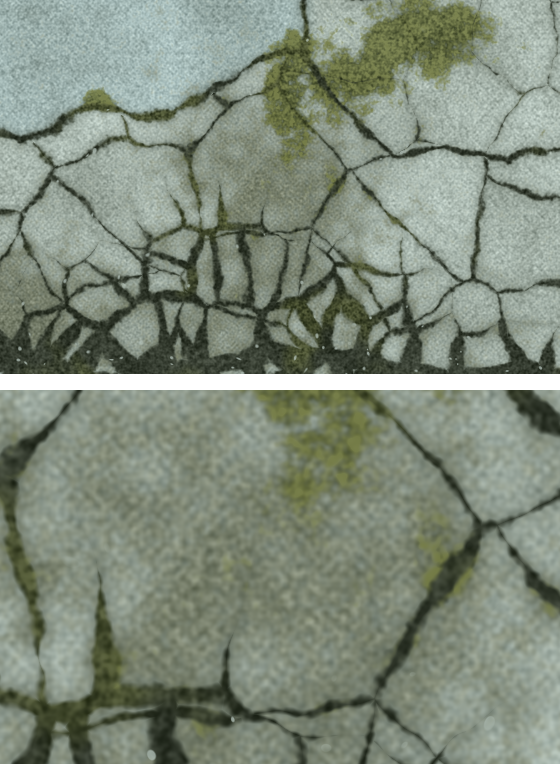
Top: the whole. Bottom: its middle third, enlarged.
Write a Shadertoy shader that draws this texture.

```glsl
// Cracked, weathered concrete: one smooth slab above a long fracture, with
// warped Voronoi plates below that shatter into dark soil. Gradient noise
// adds grime, pitted grain and patches of moss.

const vec3 PALE_STONE = vec3(0.74, 0.80, 0.77);
const vec3 MID_STONE  = vec3(0.59, 0.64, 0.60);
const vec3 GRIME      = vec3(0.46, 0.49, 0.41);
const vec3 SOIL       = vec3(0.29, 0.32, 0.27);
const vec3 DEEP_CRACK = vec3(0.11, 0.135, 0.09);
const vec3 MOSS_DARK  = vec3(0.20, 0.23, 0.09);
const vec3 MOSS_LIGHT = vec3(0.45, 0.48, 0.25);

vec2 hash2(vec2 cell) {
    vec3 q = fract(cell.xyx * vec3(0.1031, 0.1030, 0.0973));
    q += dot(q, q.yzx + 33.33);
    return fract((q.xx + q.yz) * q.zy);
}

float corner(vec2 cell, vec2 offset) {
    return dot(hash2(cell) * 2.0 - 1.0, offset);
}

float gradientNoise(vec2 p) {
    vec2 i = floor(p), f = p - i;
    vec2 u = f * f * f * (f * (f * 6.0 - 15.0) + 10.0);
    vec2 e = vec2(1.0, 0.0);
    return mix(mix(corner(i, f), corner(i + e, f - e), u.x),
               mix(corner(i + e.yx, f - e.yx), corner(i + 1.0, f - 1.0), u.x), u.y);
}

float fbm(vec2 p, int octaves) {
    float sum = 0.0, amplitude = 1.0;
    for (int k = 0; k < octaves; k++) {
        sum += amplitude * gradientNoise(p);
        p = mat2(1.6, 1.2, -1.2, 1.6) * p + 17.3;
        amplitude *= 0.5;
    }
    return sum;
}

// x: distance to the nearest plate border, y: random tone of the plate
vec2 plates(vec2 p, float scale) {
    p *= scale;
    vec2 i = floor(p), f = p - i, nearest = vec2(0.0), owner = vec2(0.0);
    float best = 9.0, border = 9.0;
    for (int y = -1; y <= 1; y++)
    for (int x = -1; x <= 1; x++) {
        vec2 c = vec2(x, y), r = c + hash2(i + c) - f;
        if (dot(r, r) < best) { best = dot(r, r); nearest = r; owner = c; }
    }
    for (int y = -2; y <= 2; y++)
    for (int x = -2; x <= 2; x++) {
        vec2 c = owner + vec2(x, y), r = c + hash2(i + c) - f, d = r - nearest;
        if (dot(d, d) > 1e-4) border = min(border, dot(0.5 * (r + nearest), normalize(d)));
    }
    return vec2(border / scale, hash2(i + owner + 71.0).x);
}

float segment(vec2 p, vec2 a, vec2 b) {
    vec2 d = b - a;
    return length(p - a - d * clamp(dot(p - a, d) / dot(d, d), 0.0, 1.0));
}

// x: distance to the long fracture, y: height above it
vec2 fracture(vec2 p) {
    const vec2 path[11] = vec2[11](vec2(-0.1, 0.66), vec2(0.06, 0.63), vec2(0.25, 0.705),
        vec2(0.47, 0.69), vec2(0.64, 0.815), vec2(0.80, 0.873), vec2(0.92, 0.72),
        vec2(1.04, 0.58), vec2(1.21, 0.59), vec2(1.35, 0.57), vec2(1.6, 0.62));
    float dist = segment(p, path[5], vec2(0.82, 1.1)), height = 0.0;
    for (int k = 0; k < 10; k++) {
        vec2 a = path[k], b = path[k + 1];
        dist = min(dist, segment(p, a, b));
        if (p.x >= a.x && p.x < b.x) height = p.y - mix(a.y, b.y, (p.x - a.x) / (b.x - a.x));
    }
    return vec2(dist, height);
}

float blob(vec2 p, vec2 center, vec2 radius) {
    vec2 d = (p - center) / radius;
    return exp(-dot(d, d));
}

// Small bright chips, one candidate per grid cell
float chips(vec2 p, float scale, float share, float pixel) {
    vec2 cell = floor(p * scale), rnd = hash2(cell + 9.0);
    float d = length(fract(p * scale) - 0.3 - 0.4 * rnd) / scale;
    float radius = (0.1 + 0.2 * rnd.y) / scale;
    return step(1.0 - share, hash2(cell + 40.0).x) * (1.0 - smoothstep(radius - pixel, radius + pixel, d));
}

void mainImage(out vec4 fragColor, in vec2 fragCoord) {
    vec2 p = fragCoord / iResolution.y;
    float pixel = 1.0 / iResolution.y;
    vec2 warped = p + 0.035 * vec2(fbm(p * 6.0, 4), fbm(p * 6.0 + 40.0, 4));
    float broad = fbm(p * 3.5 + 5.0, 4), patchy = fbm(p * 13.0, 4);
    float grain = fbm(p * 75.0, 2), pits = gradientNoise(p * 150.0);

    // Crack network: widths grow where the concrete is more shattered
    vec2 ridge = fracture(warped), large = plates(warped + 3.0, 3.7), small = plates(warped + 8.0, 7.6);
    float below = 1.0 - smoothstep(-0.015, 0.005, ridge.y);
    float right = smoothstep(0.80, 0.86, p.x);
    float shatter = 1.0 - smoothstep(0.3, 0.75, p.y + 0.45 * abs(p.x - 0.62));
    float ground = 1.0 - smoothstep(0.0, 0.16, p.y + 0.05 * broad + 0.03 * (p.x - 0.7));
    float largeWidth = mix(mix(-0.5, -0.001, right), 0.004, below) + 0.009 * patchy + 0.02 * ground;
    float smallWidth = mix(-0.5, mix(-0.02, 0.012, shatter), below) + 0.016 * broad + 0.02 * ground;
    float gap = min(ridge.x - 0.008 - 0.012 * patchy, min(large.x - largeWidth, small.x - smallWidth));
    gap += 0.004 * grain;
    float soft = 0.0025 + pixel;
    float crack = 1.0 - smoothstep(-soft, soft, gap);
    float halo = exp(-max(gap, 0.0) / 0.011);

    // Stone: plate tones, grime, woven dimples and grain
    float tone = 0.55 + 0.9 * broad + 0.5 * patchy + below * (0.35 * large.y + 0.25 * small.y * shatter - 0.2);
    vec3 color = mix(MID_STONE, PALE_STONE, clamp(tone, -0.3, 1.1));
    color *= mix(vec3(0.93, 0.97, 1.0), vec3(1.0), max(below, right));
    float dirt = 0.75 * blob(p, vec2(0.73, 0.5), vec2(0.32, 0.3)) + 0.7 * blob(p, vec2(0.0, 0.2), vec2(0.22, 0.17))
               + 0.45 * blob(p, vec2(0.6, 0.1), vec2(0.9, 0.18)) + 0.6 * patchy + 0.5 * grain;
    color = mix(color, GRIME, smoothstep(0.1, 0.9, dirt));
    float weave = sin(p.x * 400.0 + 3.0 * broad) * sin(p.y * 400.0 + 4.0 * broad);
    color += 0.028 * weave + 0.16 * grain + 0.13 * pits;
    color = mix(color, SOIL * 1.15, 0.45 * halo);

    // Moss patches, thicker beside the cracks
    float mossField = 1.0 * blob(p, vec2(1.14, 0.91), vec2(0.22, 0.12)) + 0.7 * blob(p, vec2(0.77, 0.76), vec2(0.08, 0.2))
                    + 0.7 * blob(p, vec2(0.95, 0.77), vec2(0.12, 0.09)) + 0.7 * blob(p, vec2(0.25, 0.735), vec2(0.06, 0.03))
                    + 0.32 * blob(p, vec2(0.75, 0.5), vec2(0.35, 0.25)) * (0.5 + halo);
    float moss = smoothstep(0.4, 0.72, mossField + 0.6 * patchy + 0.25 * grain);
    vec3 mossColor = mix(MOSS_DARK, MOSS_LIGHT, clamp(0.6 + 0.7 * patchy + 1.1 * grain + 0.5 * pits, 0.0, 1.0));
    color = mix(color, mossColor, 0.85 * moss);

    // Soil and moss filling the cracks, then loose chips
    vec3 filling = mix(DEEP_CRACK, SOIL, clamp(0.25 + 0.9 * grain + 0.5 * patchy + 0.25 * ground, 0.0, 1.0));
    filling = mix(filling, mossColor, 0.5 * smoothstep(0.05, 0.4, broad + 0.4 * mossField));
    color = mix(color, filling + 0.08 * pits, 0.95 * crack);
    color = mix(color, PALE_STONE, 0.7 * chips(warped, 55.0, 0.03 + 0.06 * ground, pixel) * max(halo, ground));
    fragColor = vec4(clamp(color, 0.0, 1.0), 1.0);
}
```
